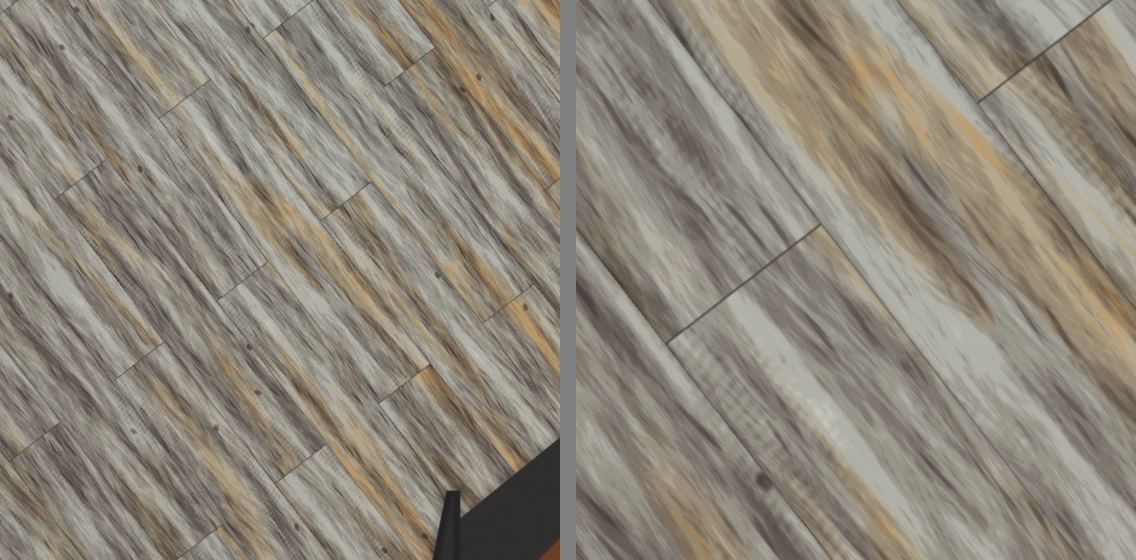
Left, the full canvas; right, a detail of the centre.
Write a Shadertoy shader that draws this texture.

```glsl
// Weathered wood-look floor planks laid diagonally in staggered rows, with a dark
// table corner at the lower right. Warped layered sines make the long streaks;
// stretched cellular noise makes the flakes, cracks and knots.

float hash(vec2 p) {
    vec3 q = fract(p.xyx * 0.1031);
    q += dot(q, q.yzx + 33.33);
    return fract((q.x + q.y) * q.z);
}

vec2 hash2(vec2 p) { return vec2(hash(p), hash(p + 57.3)); }

// Distance to the nearest scattered point
float cells(vec2 p) {
    vec2 cell = floor(p);
    float nearest = 4.0;
    for (int y = -1; y <= 1; y++)
        for (int x = -1; x <= 1; x++) {
            vec2 neighbour = cell + vec2(x, y);
            vec2 delta = neighbour + hash2(neighbour) - p;
            nearest = min(nearest, dot(delta, delta));
        }
    return sqrt(nearest);
}

// Cellular octaves, centred on zero
float flakes(vec2 p) {
    float sum = 0.0, amp = 0.5;
    for (int i = 0; i < 4; i++) {
        p += 0.3 * sin(p.yx * 1.7 + float(i));
        sum += amp * (cells(p) - 0.49);
        p = mat2(2.0, 0.25, -0.25, 2.0) * p + 7.1;
        amp *= 0.7;
    }
    return sum;
}

// Warped sine octaves, roughly -1 to 1
float streaks(vec2 p) {
    float sum = 0.0, amp = 0.5;
    for (int i = 0; i < 5; i++) {
        p += 0.6 * sin(p.yx * 1.3 + vec2(i, 2 * i));
        sum += amp * sin(p.x + 1.3 * sin(p.y));
        p = mat2(1.8, 0.3, -0.3, 1.8) * p + 3.7;
        amp *= 0.6;
    }
    return sum;
}

vec3 woodRamp(float tone) {
    vec3 color = mix(vec3(0.29, 0.26, 0.24), vec3(0.39, 0.36, 0.33), smoothstep(0.05, 0.28, tone));
    color = mix(color, vec3(0.49, 0.465, 0.43), smoothstep(0.28, 0.42, tone));
    color = mix(color, vec3(0.59, 0.575, 0.535), smoothstep(0.42, 0.56, tone));
    color = mix(color, vec3(0.69, 0.685, 0.645), smoothstep(0.56, 0.72, tone));
    return mix(color, vec3(0.77, 0.77, 0.74), smoothstep(0.78, 1.0, tone));
}

void mainImage(out vec4 fragColor, in vec2 fragCoord) {
    float pixel = 1.0 / iResolution.y;
    vec2 p = fragCoord * pixel;
    p.y = 1.0 - p.y;

    // Plank layout: x runs across the boards, y along them
    vec2 size = vec2(0.117, 0.641);
    vec2 floorPos = vec2(0.79 * p.x - 0.61 * p.y, 0.61 * p.x + 0.79 * p.y);
    float column = floor((floorPos.x - 0.094) / size.x);
    float stagger = 0.341 + 0.32 * mod(column, 2.0) - 0.12 * step(2.5, column);
    vec2 grid = (floorPos - vec2(0.094, stagger)) / size;
    vec2 id = floor(grid);
    vec2 local = fract(grid) * size;
    vec2 edge = min(local, size - local);
    vec2 seed = hash2(id + 20.0);
    vec2 grain = local + 6.0 * seed;

    // Bands of bleached and worn wood
    float band = streaks(grain * vec2(85.0, 6.0));
    float flake = flakes(grain * vec2(50.0, 8.0));
    float fine = flakes(grain * vec2(130.0, 32.0));
    float tone = 0.585 + 0.2 * band + 0.5 * flake + 0.22 * fine + 0.1 * (seed.x - 0.5);

    // Faint saw marks across the grain
    float sawArea = smoothstep(0.3, 0.8, streaks(grain * vec2(50.0, 7.0) + 11.0));
    tone += 0.03 * sawArea * sin(local.y * 780.0 + local.x * 160.0 + 2.0 * band);

    // Long cracks and a few knots
    vec2 bent = grain + 0.003 * sin(grain.yx * vec2(45.0, 160.0));
    float crack = smoothstep(0.24, 0.06, cells(bent * vec2(90.0, 9.0)));
    tone -= 0.22 * crack * smoothstep(0.1, -0.4, band);
    tone -= 0.35 * smoothstep(0.035, 0.012, cells(bent * vec2(6.0, 4.0)));
    vec3 color = woodRamp(tone);

    // Ochre stains, stronger toward the right
    float stain = streaks(grain * vec2(42.0, 5.0) + 5.0) + 0.7 * (p.x - 0.6);
    color *= mix(vec3(1.0), vec3(1.01, 0.94, 0.84), smoothstep(0.05, 0.5, stain));
    color *= mix(vec3(1.0), vec3(1.03, 0.92, 0.78), smoothstep(0.55, 1.0, stain + flake));

    // Cool sheen above the centre, mild shade at lower left
    color += vec3(0.01, 0.025, 0.03) * exp(-9.0 * dot(p - vec2(0.56, 0.12), p - vec2(0.56, 0.12)));
    color *= 1.0 - 0.04 * smoothstep(0.5, 1.3, p.y + 0.5 - p.x);

    // Soft bevels and thin joints
    color *= 1.0 - 0.1 * smoothstep(0.004, 0.0, edge.x);
    float joint = max(0.35 * smoothstep(pixel, -pixel, edge.x - 0.0006),
                      0.6 * smoothstep(pixel, -pixel, edge.y - 0.0008));
    color = mix(color, vec3(0.24, 0.22, 0.21), joint);

    // Table corner with its leg and an orange glint
    float left = dot(p - vec2(0.772, 1.0), vec2(0.98, 0.2));
    float top = dot(p - vec2(1.0, 0.781), vec2(0.63, 0.777));
    float leg = min(left, min(0.822 - p.x, p.y - 0.876));
    float table = max(min(left, top), leg);
    vec3 tableColor = vec3(0.19, 0.18, 0.18) + 0.02 * flakes(p * 30.0);
    tableColor *= 1.0 - 0.25 * smoothstep(0.012, 0.0, abs(leg - 0.006));
    float glint = smoothstep(0.0, 0.008, p.x + p.y - 1.957);
    tableColor = mix(tableColor, vec3(0.5, 0.27, 0.14), 0.7 * glint);
    color *= 1.0 - 0.15 * smoothstep(-0.02, 0.0, table);
    color = mix(color, tableColor, smoothstep(-pixel, pixel, table));

    fragColor = vec4(clamp(color, 0.0, 1.0), 1.0);
}
```
